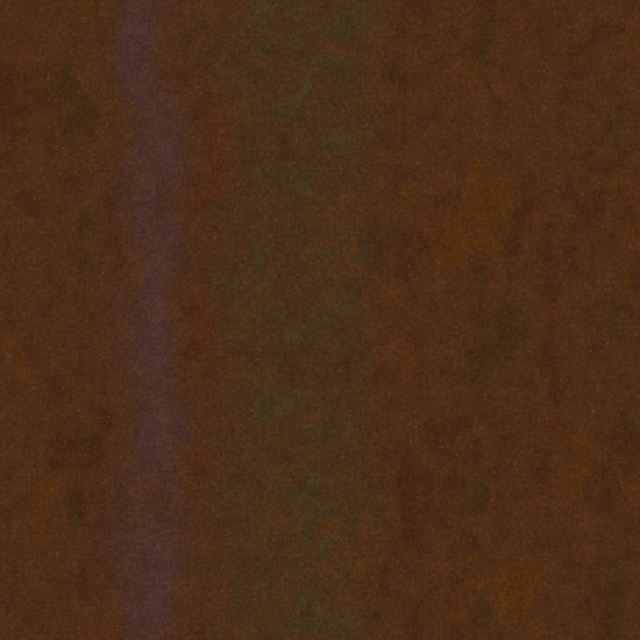
Write a Shadertoy shader that draws this texture.

```glsl
// Weathered rust sheet: dark brown metal with soft vertical stains.
// Ragged bands of violet, verdigris and orange are mixed by warped
// gradient noise, then finished with mottling, tinted grain and specks.

#define STAIN_SCALE 6.0
#define EDGE_WOBBLE 0.060
#define VIOLET_AMOUNT 0.85
#define GREEN_AMOUNT 0.80
#define ORANGE_AMOUNT 0.60
#define STREAK_AMOUNT 0.65
#define MOTTLE_CONTRAST 0.20
#define GRAIN_SCALE 230.0
#define GRAIN_CONTRAST 0.19
#define SPECK_CELLS 85.0
#define SPECK_DENSITY 0.12

const vec3 BROWN  = vec3(0.300, 0.176, 0.088);
const vec3 UMBER  = vec3(0.276, 0.155, 0.082);
const vec3 ORANGE = vec3(0.340, 0.190, 0.058);
const vec3 VIOLET = vec3(0.298, 0.196, 0.182);
const vec3 GREEN  = vec3(0.272, 0.220, 0.130);
const vec3 OLIVE  = vec3(0.250, 0.172, 0.062);
const vec3 RED    = vec3(0.295, 0.130, 0.062);
const vec3 SPECK  = vec3(0.460, 0.290, 0.130);

vec2 hash2(vec2 p) {
    vec3 q = fract(p.xyx * vec3(0.1031, 0.1030, 0.0973));
    q += dot(q, q.yzx + 33.33);
    return fract((q.xx + q.yz) * q.zy);
}

vec2 gradientAt(vec2 cell) {
    float angle = 6.2832 * hash2(cell).x;
    return vec2(cos(angle), sin(angle));
}

// Gradient noise, roughly -0.7 to 0.7
float noise(vec2 p) {
    vec2 i = floor(p), f = fract(p);
    vec2 u = f * f * f * (f * (f * 6.0 - 15.0) + 10.0);
    vec2 e = vec2(1.0, 0.0);
    float a = dot(gradientAt(i), f);
    float b = dot(gradientAt(i + e.xy), f - e.xy);
    float c = dot(gradientAt(i + e.yx), f - e.yx);
    float d = dot(gradientAt(i + e.xx), f - e.xx);
    return mix(mix(a, b, u.x), mix(c, d, u.x), u.y);
}

float fbm(vec2 p) {
    float sum = 0.0, gain = 0.55;
    for (int i = 0; i < 5; i++) {
        sum += gain * noise(p);
        p = mat2(1.6, 1.2, -1.2, 1.6) * p + 17.3;
        gain *= 0.58;
    }
    return sum;
}

// Warped noise stretched along the vertical run of the stains
float stain(vec2 uv, float seed) {
    vec2 p = uv * STAIN_SCALE * vec2(1.7, 0.9) + seed;
    return fbm(p + 0.7 * vec2(noise(p * 1.7 + 9.0), noise(p * 1.7 + 29.0)));
}

// Soft vertical band around a centre line
float band(float x, float centre, float halfWidth, float softness) {
    return 1.0 - smoothstep(halfWidth - softness, halfWidth + softness, abs(x - centre));
}

// Sparse round grains, one candidate per cell
float specks(vec2 uv) {
    vec2 p = uv * SPECK_CELLS, cell = floor(p);
    vec2 chance = hash2(cell + 91.0);
    vec2 centre = 0.25 + 0.5 * hash2(cell + 7.0);
    float spot = 1.0 - smoothstep(0.05, 0.24, length(p - cell - centre));
    return spot * step(chance.x, SPECK_DENSITY) * (0.2 + 0.8 * chance.y);
}

void mainImage(out vec4 fragColor, in vec2 fragCoord) {
    vec2 uv = fragCoord / iResolution.y;
    float x = uv.x + EDGE_WOBBLE * (fbm(uv * vec2(10.0, 7.0) + 40.0)
                                  + 0.5 * noise(uv * 4.0 + 12.0));

    // Brown ground with darker and warmer clouds
    vec3 color = mix(BROWN, UMBER, smoothstep(0.0, 0.36, stain(uv, 3.0)));
    float warm = smoothstep(-0.05, 0.40, stain(uv, 21.0));
    color = mix(color, ORANGE, ORANGE_AMOUNT * warm);

    // Verdigris: a broad haze with small blotches and curled rims
    float greenBand = band(x, 0.46, 0.12, 0.07);
    vec2 curlPoint = uv * vec2(13.0, 16.0) + 60.0;
    float curl = fbm(curlPoint + 0.9 * vec2(noise(curlPoint), noise(curlPoint + 31.0)));
    float rim = 1.0 - smoothstep(0.0, 0.07, abs(curl - 0.12));
    float green = greenBand * (0.40 + 0.48 * smoothstep(0.0, 0.24, curl) + 0.12 * rim);
    color = mix(color, GREEN, GREEN_AMOUNT * green);
    color *= 1.0 - 0.07 * rim * greenBand;

    // Violet oxide run with patchy strength
    float violet = band(x, 0.235, 0.036, 0.030) + 0.3 * band(x, 0.24, 0.10, 0.06);
    violet *= 0.68 + 1.1 * stain(uv, 77.0);
    color = mix(color, VIOLET, VIOLET_AMOUNT * clamp(violet, 0.0, 1.0));

    // Rust tongues beside the violet run, and thin red streaks
    float tongue = band(x, 0.325, 0.025, 0.020) * smoothstep(0.02, 0.22, stain(uv, 113.0));
    color = mix(color, mix(ORANGE, RED, 0.55), ORANGE_AMOUNT * tongue);
    float streak = band(x, 0.845, 0.009, 0.011)
                 * smoothstep(-0.12, 0.20, noise(uv * vec2(3.0, 6.0) + 31.0));
    color = mix(color, mix(UMBER, RED, 0.35), STREAK_AMOUNT * streak);

    // Olive shadows on the outer parts
    float olive = (band(x, 0.77, 0.025, 0.025) + band(x, 0.12, 0.02, 0.025)
                 + band(x, 0.97, 0.02, 0.025)) * smoothstep(0.0, 0.22, stain(uv, 140.0));
    color = mix(color, OLIVE, STREAK_AMOUNT * olive);

    // Mottling, grain with a slight tint, and specks
    color *= 1.0 + MOTTLE_CONTRAST * fbm(uv * 30.0 + 8.0);
    float grain = noise(uv * GRAIN_SCALE) + 0.6 * noise(uv * GRAIN_SCALE * 0.5 + 50.0);
    float tint = noise(uv * GRAIN_SCALE * 0.6 + 150.0);
    color *= 1.0 + GRAIN_CONTRAST * (grain + tint * vec3(0.2, 0.0, -0.6));
    color = mix(color, SPECK, 0.55 * specks(uv));

    fragColor = vec4(clamp(color, 0.0, 1.0), 1.0);
}
```
